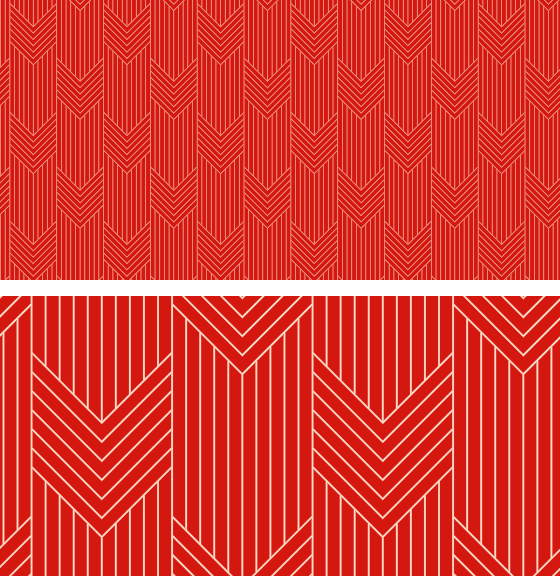
Top, the full canvas; bottom, a detail of the centre.
A Shadertoy shader for this pattern:

```glsl
// Staggered columns of pale pinstripes on red, crossed by bands of V-shaped lines.
// Each column is folded about its centre, so a chevron is a level set of y + |x|;
// every line is drawn by its exact pixel coverage.

// Share of a pixel covered by a line of the given width at signed distance d
float lineCoverage(float d, float width, float pixel) {
    float overlap = min(0.5 * width, d + 0.5 * pixel) - max(-0.5 * width, d - 0.5 * pixel);
    return max(overlap, 0.0) / pixel;
}

// Signed distance to the nearest multiple of spacing
float nearestLine(float x, float spacing) {
    return x - spacing * floor(x / spacing + 0.5);
}

void mainImage(out vec4 fragColor, in vec2 fragCoord) {
    float pixel = 1.1 / iResolution.y;
    vec2 p = fragCoord / iResolution.y;
    p.y = 1.0 - p.y;

    // Columns, folded about their centre line
    float columnWidth = 0.16726;
    float column = (p.x - 0.0352) / columnWidth;
    float x = abs(fract(column) - 0.5) * columnWidth;
    float odd = mod(floor(column), 2.0);

    // Height above or below the middle of the nearest chevron band
    float period = 0.3888;
    float halfBand = 0.068;
    float v = p.y + x - 0.0955 - halfBand - odd * 0.195;
    v = mod(v + 0.5 * period, period) - 0.5 * period;

    // Seven chevron lines per band
    float spacing = halfBand / 3.0;
    float nearest = clamp(floor(v / spacing + 0.5), -3.0, 3.0);
    float lineWidth = 0.00227;
    float chevrons = lineCoverage((v - nearest * spacing) * 0.7071, lineWidth, pixel);

    // Ten gaps between pinstripes, hidden inside the bands; column borders run on
    float outside = smoothstep(-pixel, pixel, abs(v) - halfBand);
    float stripes = outside * lineCoverage(nearestLine(x, columnWidth / 10.0), lineWidth, pixel);
    float border = lineCoverage(0.5 * columnWidth - x, lineWidth, pixel);

    float ink = max(chevrons, max(stripes, border));
    vec3 red = vec3(0.83, 0.09, 0.06);
    vec3 cream = vec3(0.99, 0.86, 0.78);
    fragColor = vec4(mix(red, cream, ink), 1.0);
}
```
